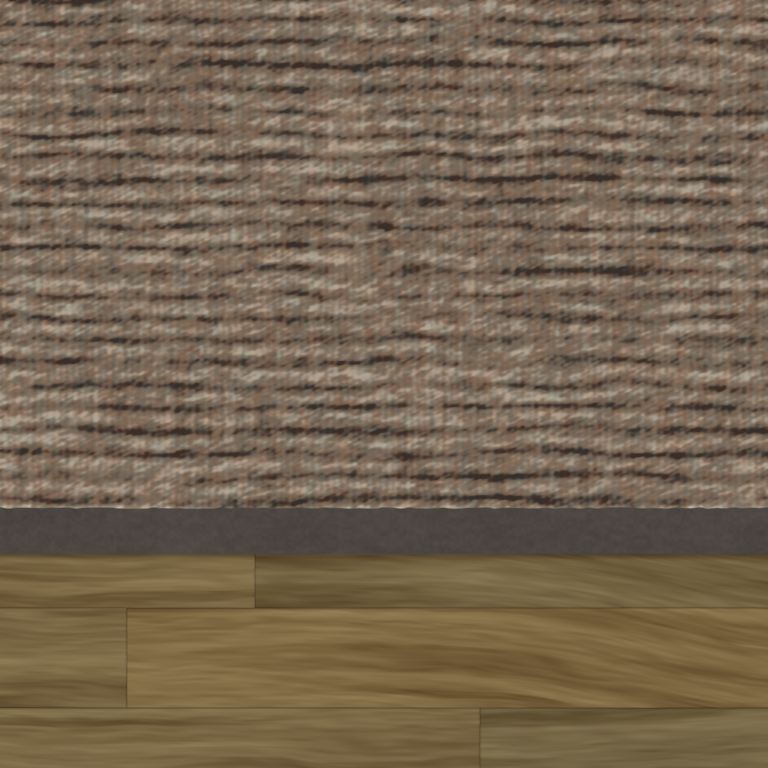
A Shadertoy shader for this texture:

```glsl
#define CARPET_EDGE 0.3385
#define BAND_EDGE 0.2790
#define SEAM_HIGH 0.2083
#define SEAM_LOW 0.0780
#define GROOVE_Y 0.7656
#define ROW_HEIGHT 0.0297
#define STITCHES 118.0
#define CARPET_CONTRAST 1.0
#define GRAIN_CONTRAST 1.0
#define TAU 6.2831853

float hash(vec2 p) {
    vec3 q = fract(p.xyx * 0.1031);
    q += dot(q, q.yzx + 33.33);
    return fract((q.x + q.y) * q.z);
}

float noise(vec2 p) {
    vec2 cell = floor(p), f = fract(p);
    f = f * f * (3.0 - 2.0 * f);
    float low = mix(hash(cell), hash(cell + vec2(1, 0)), f.x);
    float high = mix(hash(cell + vec2(0, 1)), hash(cell + vec2(1, 1)), f.x);
    return mix(low, high, f.y);
}

float fbm(vec2 p) {
    float sum = 0.0, weight = 0.533;
    for (int i = 0; i < 4; i++) {
        sum += weight * noise(p);
        p = p * 2.03 + vec2(17.3, 9.1);
        weight *= 0.5;
    }
    return sum;
}

// Ribbed weave: ridges, broken grooves, stitches and slanted fibres
vec3 carpet(vec2 p) {
    float row = (p.y - GROOVE_Y) / ROW_HEIGHT + 0.4 * (noise(p * vec2(11, 24)) - 0.5);
    float ridge = 0.5 - 0.5 * cos(TAU * row);
    float rowId = floor(row + 0.5);
    float broken = smoothstep(0.15, 0.8, noise(vec2(p.x * 13.0, rowId * 7.37)));
    float groove = pow(1.0 - ridge, 5.0) * broken;

    float column = p.x * STITCHES + 0.5 * noise(p * vec2(20, 60));
    float stitch = cos(TAU * column) * (0.4 + 0.6 * noise(p * vec2(30, 70)));
    float streak = noise(p * vec2(34, 150) + 5.0) - 0.5;
    float fibre = noise(vec2(p.x * 125.0 - p.y * 90.0, p.y * 230.0 - p.x * 50.0)) - 0.5;
    float thread = noise(vec2(p.x * 135.0, p.y * 13.0)) - 0.5;
    float fleck = noise(p * vec2(160, 250) + 31.0) - 0.5;
    float patchTone = fbm(p * vec2(5, 14) + 3.0) - 0.5;

    float detail = 0.27 * (ridge - 0.5) - 0.27 * groove + 0.045 * stitch
                 + 0.30 * streak + 0.34 * fibre + 0.15 * thread
                 + 0.20 * fleck + 0.25 * patchTone;
    float tone = clamp(0.54 + CARPET_CONTRAST * detail, 0.0, 1.0);

    vec3 color = mix(vec3(0.22, 0.18, 0.16), vec3(0.47, 0.40, 0.335), smoothstep(0.0, 0.5, tone));
    color = mix(color, vec3(0.69, 0.64, 0.57), smoothstep(0.45, 1.0, tone));
    float warmth = noise(p * vec2(120, 95) + 71.0) - 0.5;
    color += warmth * vec3(0.05, -0.015, -0.04);

    // Pale loops along the hem
    float hem = smoothstep(0.006, 0.0, p.y - CARPET_EDGE);
    return color + hem * 0.13 * noise(vec2(p.x * 110.0, 2.0));
}

vec3 binding(vec2 p) {
    float felt = noise(p * vec2(90, 140)) + noise(p * 260.0) - 1.0;
    float mottled = fbm(p * vec2(12, 30)) - 0.5;
    return vec3(0.30, 0.275, 0.262) + 0.022 * felt + 0.03 * mottled;
}

// Three staggered boards with long curved grain
vec3 wood(vec2 p, float aa) {
    float board = step(p.y, SEAM_HIGH) + step(p.y, SEAM_LOW);
    float joint = board < 0.5 ? 0.332 : (board < 1.5 ? 0.165 : 0.625);
    float side = step(joint, p.x);
    float seed = board * 2.0 + side;
    vec2 offset = vec2(seed * 13.7, seed * 29.3);

    float arch = 0.055 * side * smoothstep(0.6, 1.1, p.x) * (board < 1.5 ? 1.0 : -0.5);
    float flow = p.y + arch + 0.035 * (fbm(p * vec2(2.6, 6) + offset) - 0.5);
    float broad = fbm(vec2(p.x * 2.0, flow * 32.0) + offset) - 0.5;
    float rings = fbm(vec2(p.x * 4.0, flow * 95.0) + offset) - 0.5;
    float pores = noise(vec2(p.x * 28.0 + flow * 60.0, flow * 260.0) + offset) - 0.5;
    float vein = smoothstep(0.62, 0.82, noise(vec2(p.x * 3.0, flow * 75.0) + offset + 8.0));
    float tone = 0.56 + GRAIN_CONTRAST * (0.50 * broad + 0.55 * rings + 0.24 * pores - 0.20 * vein);
    tone += 0.12 * (hash(vec2(seed, 4.0)) - 0.5);

    vec3 color = mix(vec3(0.34, 0.265, 0.15), vec3(0.585, 0.515, 0.36), clamp(tone, 0.0, 1.0));
    color += (hash(vec2(seed, 9.0)) - 0.5) * vec3(0.03, 0.0, -0.02);

    float seam = min(abs(p.y - SEAM_HIGH), abs(p.y - SEAM_LOW));
    float width = 0.0012 + aa;
    color *= 1.0 - 0.20 * smoothstep(width, 0.0, seam);
    color *= 1.0 - 0.16 * smoothstep(width, 0.0, abs(p.x - joint));
    color *= 1.0 - 0.28 * smoothstep(0.010, 0.0, BAND_EDGE - p.y);
    return color * (0.94 + 0.06 * smoothstep(0.0, 0.12, p.y));
}

void mainImage(out vec4 fragColor, in vec2 fragCoord) {
    vec2 p = fragCoord / iResolution.y;
    float aa = 1.0 / iResolution.y;
    float hemLine = CARPET_EDGE + 0.002 * (noise(vec2(p.x * 90.0, 1.0)) - 0.5);
    vec3 color = mix(wood(p, aa), binding(p), smoothstep(-aa, aa, p.y - BAND_EDGE));
    color = mix(color, carpet(p), smoothstep(-aa, aa, p.y - hemLine));
    fragColor = vec4(color, 1.0);
}
```
